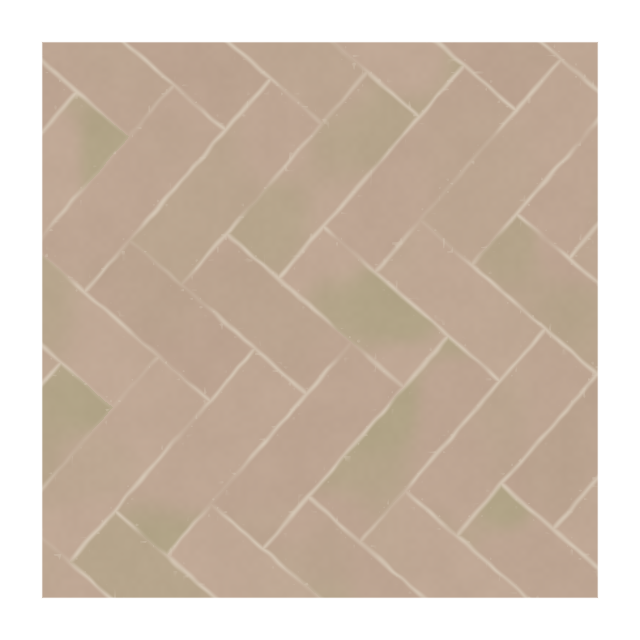
Reproduce this texture procedurally as a Shadertoy shader.

```glsl
// Worn clay herringbone paving in a square panel on a white ground.
// Each point is mapped to a skewed lattice holding one rising and one falling
// brick per cell; the distance to the brick's sides gives the pale joints.

#define MARGIN 0.066            // white border, in canvas units
#define BRICK_WIDTH 0.1072      // brick width, in canvas units
#define RISING_LENGTH 3.12      // lengths, in brick widths
#define FALLING_LENGTH 2.42
#define AXIS vec2(0.657, 0.754) // direction of the rising bricks
#define ANCHOR vec2(0.203, 0.625)
#define JOINT_HALF 0.027        // half joint, in brick widths
#define CLAY vec3(0.733, 0.637, 0.565)
#define PALE_CLAY vec3(0.765, 0.675, 0.600)
#define OLIVE vec3(0.690, 0.640, 0.525)
#define JOINT vec3(0.835, 0.780, 0.710)

float hash(vec2 p) {
    vec3 q = fract(p.xyx * vec3(0.1031, 0.1030, 0.0973));
    q += dot(q, q.yzx + 33.33);
    return fract((q.x + q.y) * q.z);
}

float noise(vec2 p) {
    vec2 cell = floor(p), f = fract(p);
    f = f * f * (3.0 - 2.0 * f);
    return mix(mix(hash(cell), hash(cell + vec2(1, 0)), f.x),
               mix(hash(cell + vec2(0, 1)), hash(cell + vec2(1, 1)), f.x), f.y);
}

// Distance to the nearest side of a box from the origin; negative outside
float insideBox(vec2 p, vec2 size) {
    vec2 d = min(p, size - p);
    return min(d.x, d.y);
}

// Returns side distance in x and the brick's identity in yz
vec3 herringbone(vec2 p) {
    vec3 best = vec3(-1e3, 0.0, 0.0);
    float row0 = round((p.y - p.x) / (RISING_LENGTH + FALLING_LENGTH));
    for (int k = -1; k <= 1; k++) {
        float row = row0 + float(k);
        vec2 q = p - row * vec2(-RISING_LENGTH, FALLING_LENGTH);
        float rise = floor(q.y), fall = floor(q.x);
        float d = insideBox(q - rise, vec2(RISING_LENGTH, 1.0));
        if (d > best.x) best = vec3(d, rise, 2.0 * row);
        d = insideBox(q - fall - vec2(0.0, 1.0), vec2(1.0, FALLING_LENGTH));
        if (d > best.x) best = vec3(d, fall, 2.0 * row + 1.0);
    }
    return best;
}

void mainImage(out vec4 fragColor, in vec2 fragCoord) {
    float side = min(iResolution.x, iResolution.y);
    vec2 uv = (fragCoord - 0.5 * iResolution.xy) / side + 0.5;
    float pixel = 1.0 / side;

    // Slightly uneven brick sides, then brick-aligned coordinates
    vec2 wobble = vec2(noise(uv * 45.0), noise(uv * 45.0 + 71.0)) - 0.5;
    vec2 local = uv - ANCHOR + 0.0028 * wobble;
    vec2 p = vec2(dot(local, AXIS), dot(local, vec2(AXIS.y, -AXIS.x))) / BRICK_WIDTH;
    vec3 brick = herringbone(p);
    vec2 id = brick.yz + 50.0;

    // Clay: a tone per brick with soft olive stains and faint mottling
    float tone = hash(id);
    vec3 color = mix(CLAY, PALE_CLAY, 0.65 * tone);
    float stain = smoothstep(0.40, 0.80, noise(uv * 9.0 + id * 7.3));
    float stained = smoothstep(0.35, 0.80, hash(id + 19.7));
    color = mix(color, OLIVE, stain * (0.15 + 0.8 * stained));
    color += 0.014 * (noise(uv * 26.0) - 0.5) + 0.010 * (noise(uv * 110.0) - 0.5);

    // Joints: soft thin lines, worn away in places
    float blur = 0.016 + pixel / BRICK_WIDTH;
    float width = JOINT_HALF * (0.75 + 0.5 * noise(uv * 32.0 + 13.0));
    float line = 1.0 - smoothstep(width - blur, width + blur, brick.x);
    float wear = mix(0.25, 1.0, smoothstep(0.15, 0.50, noise(uv * 13.0 + 37.0)));
    wear *= 0.72 + 0.28 * noise(uv * 75.0);
    color = mix(color, JOINT, line * wear);

    // Sparse pale flecks of joint dust beside the joints
    float dust = smoothstep(0.83, 0.96, noise(uv * 150.0 + 5.0));
    color = mix(color, JOINT, 0.4 * dust * (1.0 - smoothstep(0.03, 0.16, brick.x)));

    // Square panel on white
    vec2 inset = 0.5 - MARGIN - abs(uv - 0.5);
    float panel = smoothstep(-pixel, pixel, min(inset.x, inset.y));
    fragColor = vec4(mix(vec3(1.0), color, panel), 1.0);
}
```
